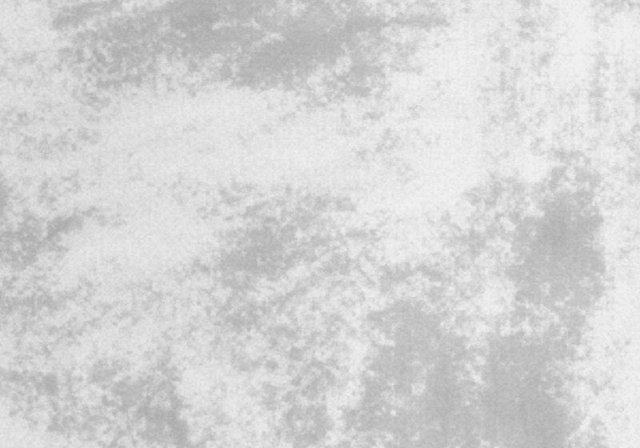
A WebGL 1 fragment shader for this texture:

```glsl
precision highp float;
// Draws a pale, weathered plaster wall with brushed streaks and speckled grey stains.

uniform vec2 u_resolution;

const float LEFT_TONE = 0.855;
const float RIGHT_TONE = 0.915;
const float STAIN_DEPTH = 0.125;
const float GRAIN_DEPTH = 0.085;

float hash(vec2 cell) {
  return fract(sin(dot(cell, vec2(127.1, 311.7))) * 43758.5453);
}

float valueNoise(vec2 p) {
  vec2 cell = floor(p);
  vec2 f = fract(p);
  vec2 w = f * f * (3.0 - 2.0 * f);
  float bottom = mix(hash(cell), hash(cell + vec2(1.0, 0.0)), w.x);
  float top = mix(hash(cell + vec2(0.0, 1.0)), hash(cell + vec2(1.0, 1.0)), w.x);
  return mix(bottom, top, w.y);
}

mat2 rotation(float angle) {
  float c = cos(angle);
  float s = sin(angle);
  return mat2(c, -s, s, c);
}

// Five octaves, each turned to hide the lattice; the mean is 0.5
float fbm(vec2 p) {
  float sum = 0.0;
  float amplitude = 0.516;
  for (int i = 0; i < 5; i++) {
    sum += amplitude * valueNoise(p);
    p = rotation(0.6) * p * 2.03 + 17.3;
    amplitude *= 0.5;
  }
  return sum;
}

// Noise drawn out along one direction, centred on zero
float streaks(vec2 p, float angle, vec2 frequency) {
  return fbm(rotation(angle) * p * frequency) - 0.5;
}

// Soft elliptical patch
float patchAt(vec2 p, vec2 center, vec2 radius) {
  vec2 d = (p - center) / radius;
  return exp(-dot(d, d));
}

// Broad areas where the wall is worn dark or wiped clean
float wear(vec2 p) {
  float dark = 0.48 * patchAt(p, vec2(0.95, 0.19), vec2(0.12, 0.16))
             + 0.28 * patchAt(p, vec2(0.72, 0.90), vec2(0.28, 0.16))
             + 0.26 * patchAt(p, vec2(0.16, 0.10), vec2(0.22, 0.09))
             + 0.24 * patchAt(p, vec2(0.18, 0.95), vec2(0.13, 0.10))
             + 0.26 * patchAt(p, vec2(1.27, 0.46), vec2(0.10, 0.24))
             + 0.28 * patchAt(p, vec2(1.18, 0.04), vec2(0.18, 0.07))
             + 0.16 * patchAt(p, vec2(0.70, 0.50), vec2(0.25, 0.14));
  float clean = 0.30 * patchAt(p, vec2(0.75, 0.62), vec2(0.12, 0.05))
              + 0.24 * patchAt(p, vec2(1.04, 0.85), vec2(0.14, 0.30))
              + 0.18 * patchAt(p, vec2(0.30, 0.70), vec2(0.28, 0.18))
              + 0.22 * patchAt(p, vec2(1.43, 0.25), vec2(0.10, 0.40));
  return dark - clean;
}

// Sweeping strokes on the left give way to upright ones at right and below
float brushing(vec2 p) {
  float upright = max(smoothstep(0.95, 1.25, p.x), smoothstep(0.38, 0.10, p.y));
  float sweep = streaks(p, 0.28, vec2(3.5, 15.0));
  float fall = streaks(p, -0.12, vec2(17.0, 4.0));
  return mix(sweep, fall, upright);
}

// Stain density breaks up into mottled specks at its borders
float stainCover(vec2 p, float density) {
  float mottle = fbm(p * vec2(30.0, 38.0)) - 0.5;
  float speck = fbm(p * 90.0 + 41.0) - 0.5;
  return smoothstep(-0.28, 0.28, density + 0.65 * mottle + 0.75 * speck);
}

void main() {
  vec2 p = gl_FragCoord.xy / u_resolution.y;
  float across = gl_FragCoord.x / u_resolution.x;

  // Clouded density of the stains
  vec2 warp = vec2(fbm(p * 4.0 + 5.2), fbm(p * 4.0 + 23.8)) - 0.5;
  vec2 warped = p + 0.16 * warp;
  float strokes = brushing(p + 0.10 * warp);
  float cloud = fbm(warped * vec2(3.2, 4.2) + 9.0) - 0.5;
  float density = wear(warped) + 0.9 * cloud + 0.65 * strokes - 0.08;

  // Plaster tone, stains, faint strokes and fine grain
  float tone = mix(LEFT_TONE, RIGHT_TONE, smoothstep(0.05, 0.85, across));
  float depth = STAIN_DEPTH + 0.09 * clamp(density, -0.4, 0.6);
  tone -= depth * stainCover(p, density);
  tone -= 0.07 * strokes + 0.05 * cloud;
  float grain = 0.6 * valueNoise(p * 210.0) + 0.4 * valueNoise(p * 330.0 + 7.0) - 0.5;
  tone += GRAIN_DEPTH * grain;

  gl_FragColor = vec4(vec3(clamp(tone, 0.60, 0.94)), 1.0);
}
```
